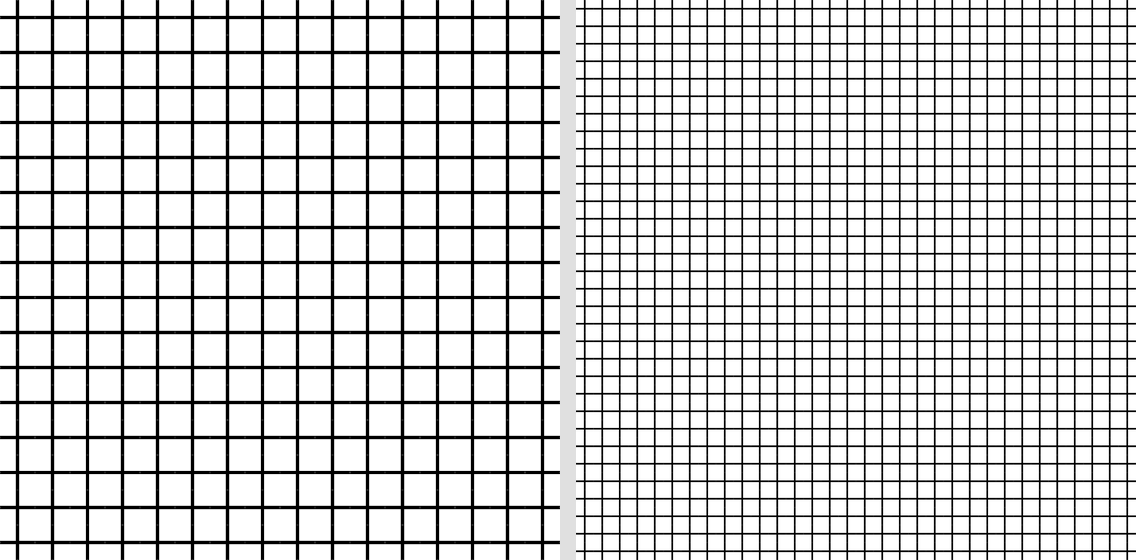
Left: one tile. Right: repeated 2 by 2.
Write a three.js fragment shader that draws this pattern.

```glsl
// Square grid of soft black lines on white, with faint worn specks midway along each segment.
varying vec2 vUv;

const float REPEATS = 16.0;      // cells across and down
const float LINE_WIDTH = 0.094;  // in cells
const float SOFTNESS = 0.03;     // least edge blur, in cells
const vec3 PAPER = vec3(1.0);
const vec3 INK = vec3(0.0);

// Layered sines of a wrapped index, from -1 to 1.
float wave(vec2 index, float count) {
  vec2 i = mod(index, count);
  return 0.6 * sin(i.x * 2.4 + i.y * 1.7) + 0.4 * sin(i.x * 5.1 - i.y * 3.3 + 1.0);
}

// Coverage of a band around zero distance.
float band(float distance, float halfWidth, float blur) {
  return clamp((halfWidth - distance) / blur + 0.5, 0.0, 1.0);
}

// Line through the cell centre, with a slight change of weight per line.
float gridLine(float position, float width, float blur, float count) {
  float weight = 1.0 + 0.04 * wave(vec2(floor(position), 0.0), count);
  return band(abs(fract(position) - 0.5), 0.5 * width * weight, blur);
}

// Faint lighter speck where a line crosses a cell boundary.
float speck(float along, float across, float count) {
  float boundary = floor(along + 0.5);
  vec2 offset = vec2(along - boundary, fract(across) - 0.5);
  float strength = 0.17 + 0.06 * wave(vec2(boundary, floor(across)), count);
  return strength * (1.0 - smoothstep(0.01, 0.045, length(offset)));
}

void main() {
  vec2 p = vUv * REPEATS;
  vec2 blur = max(fwidth(p), vec2(SOFTNESS));

  // Lines in both directions
  float vertical = gridLine(p.x, LINE_WIDTH, blur.x, REPEATS);
  float horizontal = gridLine(p.y, LINE_WIDTH, blur.y, REPEATS);

  // Wear along the lines
  vertical *= 1.0 - speck(p.y, p.x, REPEATS);
  horizontal *= 1.0 - speck(p.x, p.y, REPEATS);

  float ink = 1.0 - (1.0 - vertical) * (1.0 - horizontal);
  gl_FragColor = vec4(mix(PAPER, INK, ink), 1.0);
}
```
